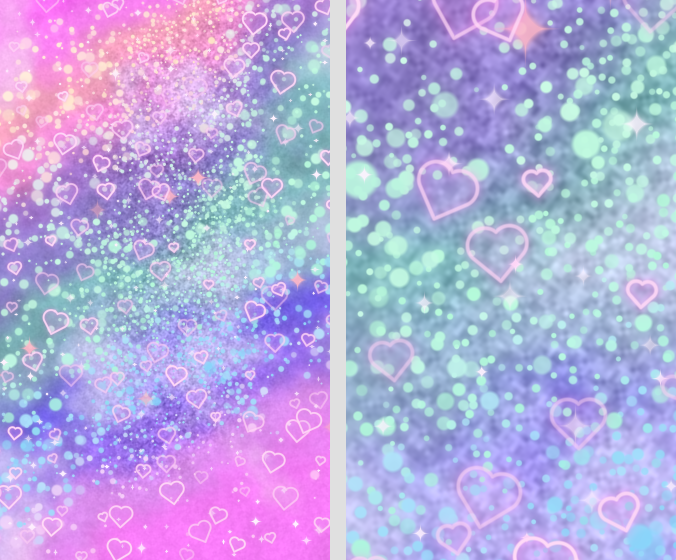
Left: the whole. Right: its middle third, enlarged.
Give the GLSL for this background, as a Shadertoy shader.

```glsl
// Pastel glitter: diagonal rainbow bands under soft haze, covered with
// round light spots that grow away from a sharp central strip, then
// star glints and glowing heart outlines scattered on jittered grids.

const vec3 BANDS[12] = vec3[12](
    vec3(.98, .40, .96), vec3(.97, .50, .94), vec3(.95, .62, .74), vec3(.92, .54, .82),
    vec3(.62, .45, .79), vec3(.54, .49, .78), vec3(.48, .69, .72), vec3(.56, .66, .79),
    vec3(.43, .36, .88), vec3(.58, .42, .90), vec3(.86, .55, .93), vec3(.96, .48, .96));
const vec3 LIGHTS[12] = vec3[12](
    vec3(1., .72, .98), vec3(1., .82, .90), vec3(1., .91, .78), vec3(1., .84, .86),
    vec3(.84, .90, .92), vec3(.72, .96, .87), vec3(.70, .98, .85), vec3(.68, .97, .87),
    vec3(.50, .82, .98), vec3(.62, .85, .98), vec3(.96, .76, .98), vec3(1., .74, .96));

vec3 hash3(vec2 p) {
    vec3 q = fract(p.xyx * vec3(.1031, .1030, .0973));
    q += dot(q, q.yxz + 33.33);
    return fract((q.xxy + q.yzz) * q.zyx);
}

float noise(vec2 p) {
    vec2 i = floor(p), f = fract(p);
    f = f * f * (3. - 2. * f);
    return mix(mix(hash3(i).x, hash3(i + vec2(1, 0)).x, f.x),
               mix(hash3(i + vec2(0, 1)).x, hash3(i + 1.).x, f.x), f.y);
}

float fbm(vec2 p) {
    float sum = 0., amp = .5;
    for (int i = 0; i < 4; i++, amp *= .5) {
        sum += amp * noise(p);
        p = mat2(1.6, 1.2, -1.2, 1.6) * p + 7.1;
    }
    return sum;
}

// Position across the bands: 0 at the top left, growing to the lower right
float bandPos(vec2 p) {
    float corner = smoothstep(.36, .52, p.x) * smoothstep(.6, .92, p.y);
    return 1. - p.y + .5 * p.x + .17 * corner;
}

vec3 ramp(vec3 stops[12], float s) {
    float k = clamp(s * 10., 0., 10.99);
    int i = int(k);
    return mix(stops[i], stops[i + 1], smoothstep(0., 1., fract(k)));
}

// Blur of the light spots: none in the central strip
float defocus(vec2 p) {
    return smoothstep(.0, .25, abs(p.x - .32));
}

float heartDist(vec2 p) {
    p.x = abs(p.x);
    if (p.x + p.y > 1.) return length(p - vec2(.25, .75)) - .3536;
    float d = min(length(p - vec2(0, 1)), length(p - .5 * max(p.x + p.y, 0.)));
    return d * sign(p.x - p.y);
}

void mainImage(out vec4 fragColor, in vec2 fragCoord) {
    float px = 1. / iResolution.y;
    vec2 p = fragCoord * px;

    // Bands, mottling, haze and fine glitter
    float s = bandPos(p) + .18 * (fbm(p * 7.) - .47);
    float middle = smoothstep(.12, .3, s) * (1. - smoothstep(.88, 1.06, s));
    vec3 col = ramp(BANDS, s);
    col *= 1. + (.12 + .2 * middle) * (fbm(p * 24. + 3.) - .45);
    vec3 haze = mix(vec3(.98, .80, .96), vec3(.86, .84, .98), middle);
    col = mix(col, haze, .75 * smoothstep(.46, .74, fbm(p * 6. + 20.)));
    float strip = 1. - defocus(p);
    vec2 turned = mat2(.8, .6, -.6, .8) * p;
    float grain = noise(turned * 150.) + noise(turned.yx * 310.) - 1.;
    col += grain * (.035 + .13 * strip * middle);

    // Light spots, from fine grains to wide blurred discs
    for (int layer = 0; layer < 5; layer++) {
        float size = .0095 * pow(1.42, float(layer));
        vec2 cell = floor(p / size);
        for (int k = 0; k < 9; k++) {
            vec2 id = cell + vec2(k % 3, k / 3) - 1.;
            vec3 h = hash3(id + 41.7 * float(layer + 1));
            vec3 g = hash3(id + 93.1 * float(layer + 2));
            vec2 c = (id + .5 + .8 * (h.xy - .5)) * size;
            float sc = bandPos(c);
            float fit = (defocus(c) * 4. - float(layer)) / 1.4;
            float density = .06 + smoothstep(.02, .2, sc) * (1. - smoothstep(.88, 1.06, sc));
            density *= (.08 + .62 * exp(-fit * fit)) * (.2 + 1.2 * noise(c * 14.));
            if (g.x > density) continue;
            float r = size * mix(.16, .34, h.z), d = length(p - c);
            float disc = 1. - smoothstep(r * .75 - px * .4, r * 1.08 + px * .4, d);
            vec3 tint = ramp(LIGHTS, sc + .12 * (g.y - .5));
            tint = mix(tint, vec3(1), .35 * g.y);
            col = mix(col, tint, .22 * exp(-d * d / (r * r * 1.6)));
            col = mix(col, tint, disc * mix(.4, 1., sqrt(g.z)));
        }
    }

    // Four-pointed glints, a few of them large and salmon
    vec2 cell = floor(p / .045);
    for (int k = 0; k < 9; k++) {
        vec2 id = cell + vec2(k % 3, k / 3) - 1.;
        vec3 h = hash3(id + 311.), g = hash3(id + 457.);
        vec2 q = abs(p - (id + .5 + .8 * (h.xy - .5)) * .045);
        bool large = g.x > .975;
        float r = large ? .028 : mix(.006, .018, h.z * h.z);
        float star = 1. - smoothstep(.55, 1., (sqrt(q.x) + sqrt(q.y)) / sqrt(r));
        float glow = .6 * exp(-dot(q, q) / (r * r * .13));
        vec3 tint = large ? vec3(1., .72, .78) : vec3(1., .95, 1.);
        col = mix(col, tint, min(star + glow, 1.) * step(.4, g.x) * mix(.5, 1., g.y));
    }

    // Neon hearts
    cell = floor(p / .068);
    for (int k = 0; k < 9; k++) {
        vec2 id = cell + vec2(k % 3, k / 3) - 1.;
        vec3 h = hash3(id + 131.), g = hash3(id + 227.);
        if (g.x > .88) continue;
        float scale = mix(.013, .038, h.z * sqrt(h.z)), a = (g.y - .5) * .9;
        vec2 q = p - (id + .5 + .85 * (h.xy - .5)) * .068;
        q = mat2(cos(a), -sin(a), sin(a), cos(a)) * q;
        float d = heartDist(q / scale + vec2(0, .55)) * scale;
        float power = mix(.4, 1., g.z);
        float line = 1. - smoothstep(.0004, .0012 + px, abs(d));
        col = mix(col, vec3(.88, .60, .93), .3 * power * smoothstep(.001, -.003, d));
        col = mix(col, vec3(.98, .56, .92), .6 * power * exp(-abs(d) / .0028));
        col = mix(col, vec3(1., .86, .97), line * power);
    }

    fragColor = vec4(clamp(col, 0., 1.), 1.);
}
```
